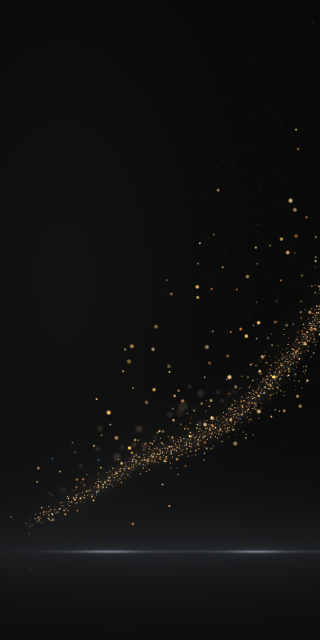
A Shadertoy shader for this background:

```glsl
// A sweep of golden dust rising to the right over a dark, glossy floor.
// Hashed grids scatter the grains; each layer has its own density around
// a smooth stream curve, over a soft gradient with a lit horizon.

#define HORIZON 0.276
#define FLOOR_GLOW 0.100
#define STREAM_WIDTH 0.019
#define SPARK_DENSITY 0.62
#define DUST_GAIN 0.80
#define GOLD vec3(1.00, 0.77, 0.38)
#define COPPER vec3(0.84, 0.46, 0.20)
#define CREAM vec3(0.95, 0.83, 0.62)
#define STEEL vec3(0.92, 0.99, 1.09)

const int DUST = 0, GRAIN = 1, SPARK = 2, BOKEH = 3, HAZE = 4;

vec3 hash3(vec3 v) {
    v = fract(v * vec3(0.1031, 0.1030, 0.0973));
    v += dot(v, v.yxz + 33.33);
    return fract((v.xxy + v.yxx) * v.zyx);
}

float bell(float x, float width) {
    x /= width;
    return exp(-x * x);
}

// Height of the stream's centre line
float streamHeight(float x) {
    float lift = max(x - 0.64, 0.0);
    return 0.32 + 0.5 * x + 1.47 * lift * lift + 0.02 * bell(x - 0.43, 0.1);
}

// Chance that a grain of the given kind exists at q
float density(int kind, vec2 q) {
    float h = q.y - streamHeight(q.x);
    float width = STREAM_WIDTH * (0.65 + 0.5 * q.x + 1.5 * q.x * q.x);
    float start = smoothstep(0.02, 0.16, q.x);
    if (kind == DUST) return start * (0.85 * bell(h, width) + 0.12 * bell(h, width * 2.4));
    if (kind == GRAIN) {
        float spread = h > 0.0 ? 4.2 : 2.0;
        return start * (0.3 * bell(h, width) + 0.28 * bell(h, width * spread));
    }
    if (kind == SPARK) {
        float top = min(0.06 + 1.25 * q.x, 0.98);
        float above = bell(h, 0.62) * (1.0 - smoothstep(top * 0.65, top, h));
        float below = 0.55 * bell(h, 0.16) * smoothstep(0.2, 0.6, q.x);
        return SPARK_DENSITY * (h > 0.0 ? above : below);
    }
    if (kind == BOKEH) return 0.75 * bell(h - 0.07, 0.08) * bell(q.x - 0.55, 0.26);
    // Haze: faint specks at the upper right and on the floor
    float sky = smoothstep(0.4, 0.95, q.x) * bell(q.y - 1.25, 0.5);
    return 0.35 * sky + 0.06 * bell(q.y - 0.18, 0.04);
}

// One scattered layer; softness 0 gives crisp discs, 1 gives blurred ones
vec3 scatter(vec2 p, int kind, float cell, vec2 radii, float softness, float dimmest) {
    float px = 0.7 / iResolution.x;
    vec2 base = floor(p / cell);
    vec3 light = vec3(0.0);
    for (int j = -1; j <= 1; j++)
    for (int i = -1; i <= 1; i++) {
        vec2 id = base + vec2(i, j);
        vec3 place = hash3(vec3(id + 71.0, 13.0 * float(kind) + 5.0));
        vec3 look = hash3(vec3(id + 157.0, 17.0 * float(kind) + 41.0));
        vec2 centre = (id + place.xy) * cell;
        if (place.z + 0.004 > density(kind, centre)) continue;
        float r = mix(radii.x, radii.y, look.x * look.x);
        float d = length(p - centre);
        float disc = 1.0 - smoothstep(max(r * (1.0 - softness) - px, 0.0), r + px, d);
        vec3 tint = mix(GOLD, COPPER, smoothstep(0.45, 0.95, look.y));
        tint = mix(tint, CREAM, 0.8 * (1.0 - smoothstep(0.1, 0.4, look.y)));
        if (look.y > 0.985) tint = vec3(0.25, 0.45, 0.75);
        light += tint * disc * mix(dimmest, 1.0, look.z);
    }
    return light;
}

// Dark wall, floor sheen and the two horizon streaks
vec3 backdrop(vec2 p) {
    float wall = 0.035 + 0.031 * bell(p.x - 0.2, 0.45) * bell(p.y - 1.15, 0.8);
    vec3 col = wall * vec3(0.97, 1.0, 1.03);
    float h = p.y - HORIZON;
    float sheen = h > 0.0 ? exp(-h / 0.15) : 0.95 * exp(h / 0.15);
    col += FLOOR_GLOW * sheen * mix(0.75, 1.0, bell(p.x - 0.6, 0.5)) * STEEL;
    float streaks = 0.24 * bell(p.x - 0.34, 0.09) + 0.26 * bell(p.x - 0.80, 0.08);
    float along = streaks + 0.07 * smoothstep(0.03, 0.25, p.x);
    col += along * (bell(h, 0.0042) + 0.10 * bell(h, 0.016)) * STEEL;
    return col;
}

void mainImage(out vec4 fragColor, in vec2 fragCoord) {
    vec2 p = fragCoord / iResolution.xy * vec2(1.0, 2.0);
    vec3 col = backdrop(p);

    // Warm light carried by the stream
    float h = p.y - streamHeight(p.x);
    float reach = smoothstep(0.05, 0.4, p.x);
    col += reach * (0.06 * bell(h, 0.03) + 0.018 * bell(h - 0.04, 0.09)) * CREAM;

    // Scattered layers, from blurred to fine
    vec3 violet = vec3(0.85, 0.88, 1.25);
    col += 0.16 * scatter(p, BOKEH, 0.04, vec2(0.008, 0.018), 0.5, 0.3) * violet;
    col += 0.16 * scatter(p, HAZE, 0.03, vec2(0.001, 0.003), 0.5, 0.2);
    col += 0.95 * scatter(p, SPARK, 0.05, vec2(0.0030, 0.0075), 0.3, 0.35);
    col += 0.72 * scatter(p, GRAIN, 0.018, vec2(0.002, 0.0055), 0.35, 0.25);
    col += DUST_GAIN * scatter(p, DUST, 0.0085, vec2(0.0012, 0.0032), 0.4, 0.15);

    fragColor = vec4(min(col, 1.0), 1.0);
}
```
